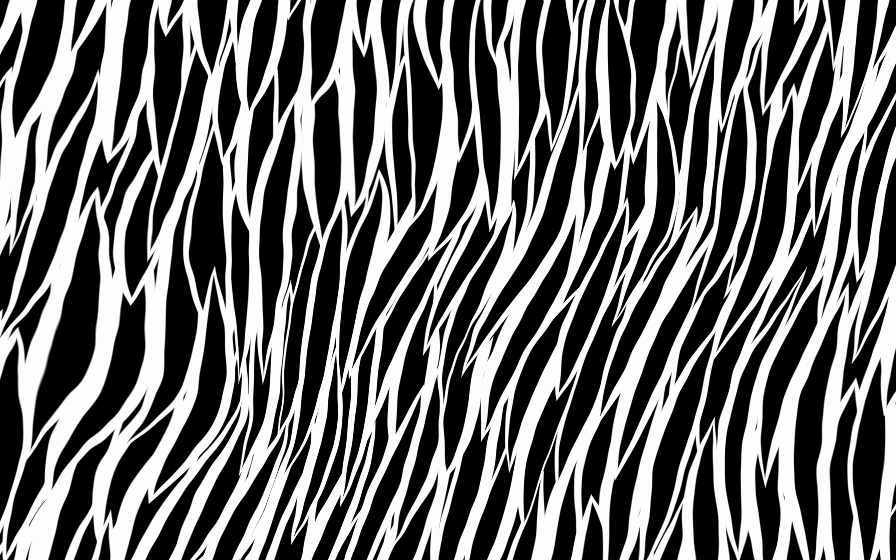
This pattern is drawn by a WebGL 1 fragment shader. Its source:

```glsl
precision highp float;
uniform vec2 u_resolution;

const vec3 BLACK = vec3(0.0);
const vec3 WHITE = vec3(0.992);
const vec2 CELL = vec2(0.056, 0.255);   // spacing of the blades
const float MEAN_LEAN = 0.17;

float hash(vec2 p) {
  return fract(sin(dot(p, vec2(127.1, 311.7))) * 43758.5453);
}

float noise(vec2 p) {
  vec2 i = floor(p);
  vec2 f = fract(p);
  vec2 s = f * f * (3.0 - 2.0 * f);
  float low = mix(hash(i), hash(i + vec2(1.0, 0.0)), s.x);
  float high = mix(hash(i + vec2(0.0, 1.0)), hash(i + vec2(1.0, 1.0)), s.x);
  return mix(low, high, s.y);
}

// Random value from -1 to 1 for one property of a cell
float spread(vec2 cell, float seed) {
  return 2.0 * hash(cell + seed) - 1.0;
}

// Straightens the swaying, leaning flow so that blades stand upright
vec2 flowSpace(vec2 p) {
  float sway = noise(p * vec2(2.0, 2.8) + 4.2) - 0.5;
  float ripple = noise(p * vec2(6.0, 6.0) + 31.0) - 0.5;
  float rough = noise(p * vec2(32.0, 24.0) + 53.0) - 0.5;
  float shift = MEAN_LEAN * p.y + 0.16 * sway + 0.026 * ripple;
  return vec2(p.x - shift + 0.005 * rough, p.y);
}

// Lens profile with pointed ends at t = -reach and t = reach
float lens(float t, float reach) {
  float s = t / reach;
  return 1.0 - s * s;
}

float cover(float halfWidth, float offset, float edge) {
  return smoothstep(-edge, edge, halfWidth - abs(offset));
}

// Paints a white blade with a narrower black core over the shade below
float paintBlade(float shade, vec2 d, vec2 cell, float edge) {
  float halfLength = 0.225 + 0.06 * spread(cell, 41.3);
  float t = d.y / halfLength;
  if (abs(t) > 1.0) return shade;

  // Curved axis and uneven swelling along it
  float slope = 0.12 * spread(cell, 67.9);
  float bend = 0.016 * spread(cell, 83.3);
  float offset = d.x - slope * d.y - bend * t * t;
  float swell = 1.0 + 0.4 * t * spread(cell, 97.1);
  float width = (0.037 + 0.006 * spread(cell, 113.9)) * swell;

  float coreWidth = width * (0.56 + 0.12 * spread(cell, 131.7));
  float coreShift = 0.25 * width * spread(cell, 149.3) * lens(t, 1.0);
  float outer = cover(width * lens(t, 1.0), offset, edge);
  float core = cover(coreWidth * lens(t, 0.92), offset - coreShift, edge);
  return mix(mix(shade, 1.0, outer), 0.0, core);
}

// Blades of one random layer, in columns that are staggered in height
float paintLayer(float shade, vec2 p, float layer, float edge) {
  float homeColumn = floor(p.x / CELL.x);
  for (int i = -2; i <= 2; i++) {
    float column = homeColumn + float(i);
    float stagger = 0.5 * mod(column, 2.0) + 0.3 * hash(vec2(column, 9.0));
    float height = p.y / CELL.y + stagger;
    for (int j = -1; j <= 1; j++) {
      vec2 cell = vec2(column, floor(height) + float(j));
      if (abs(step(0.5, hash(cell + 171.1)) - layer) < 0.5) {
        vec2 jitter = vec2(spread(cell, 3.7), spread(cell, 19.1));
        vec2 center = cell + 0.5 + vec2(0.28, 0.2) * jitter;
        vec2 d = (vec2(p.x / CELL.x, height) - center) * CELL;
        shade = paintBlade(shade, d, cell, edge);
      }
    }
  }
  return shade;
}

void main() {
  vec2 p = gl_FragCoord.xy / u_resolution.y;
  vec2 q = flowSpace(p);
  float edge = 0.7 / u_resolution.y;
  float shade = paintLayer(0.0, q, 0.0, edge);
  shade = paintLayer(shade, q, 1.0, edge);
  gl_FragColor = vec4(mix(BLACK, WHITE, shade), 1.0);
}
```
